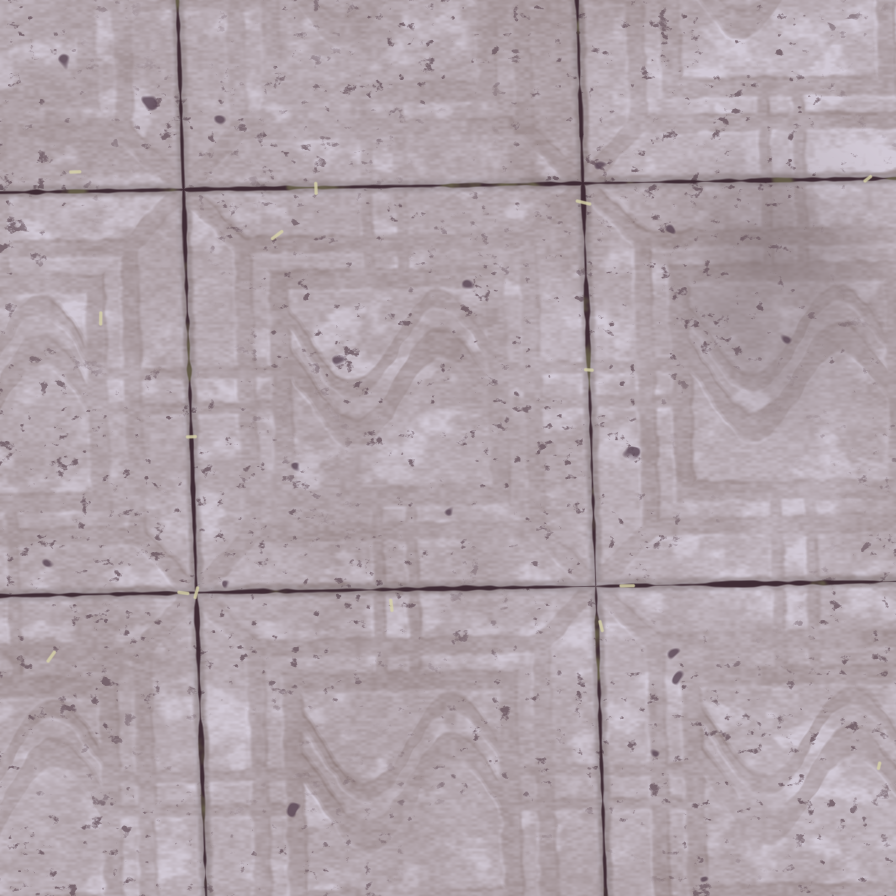
Give the GLSL for this texture, as a Shadertoy shader.

```glsl
const vec3 GROOVE = vec3(0.595, 0.53, 0.535);
const vec3 RAISED = vec3(0.80, 0.765, 0.81);
const vec3 STAIN  = vec3(0.50, 0.44, 0.45);
const vec3 PIT    = vec3(0.42, 0.34, 0.38);
const vec3 JOINT  = vec3(0.23, 0.15, 0.19);
const vec3 MOSS   = vec3(0.42, 0.40, 0.29);
const vec3 PEBBLE = vec3(0.35, 0.27, 0.33);
const vec3 STRAW  = vec3(0.84, 0.82, 0.66);
const float PITCH = 0.448;

float hash(vec2 p) {
    vec3 q = fract(p.xyx * 0.1031);
    q += dot(q, q.yzx + 33.33);
    return fract((q.x + q.y) * q.z);
}

float noise(vec2 p) {
    vec2 i = floor(p), f = fract(p);
    f = f * f * (3.0 - 2.0 * f);
    return mix(mix(hash(i), hash(i + vec2(1, 0)), f.x),
               mix(hash(i + vec2(0, 1)), hash(i + vec2(1, 1)), f.x), f.y);
}

// Each octave is turned to hide the lattice
float fbm(vec2 p) {
    float sum = 0.0, amp = 0.533;
    for (int i = 0; i < 4; i++) {
        sum += amp * noise(p);
        p = mat2(1.6, 1.2, -1.2, 1.6) * p + 17.3;
        amp *= 0.5;
    }
    return sum;
}

// Soft window: one between lo and hi
float band(float x, float lo, float hi, float soft) {
    return smoothstep(lo - soft, lo + soft, x) * (1.0 - smoothstep(hi - soft, hi + soft, x));
}

float segment(vec2 p, vec2 halfAxis) {
    float t = clamp(dot(p, halfAxis) / dot(halfAxis, halfAxis), -1.0, 1.0);
    return length(p - halfAxis * t);
}

// Slab height: framed border with mitred corners around stacked waves
float relief(vec2 q, float soft) {
    vec2 a = abs(q);
    float m = max(a.x, a.y), n = min(a.x, a.y);
    float mitre = smoothstep(0.026, 0.038, m - n);
    float frame = band(m, 0.38, 0.485, soft) * mitre + band(m, 0.295, 0.335, soft);
    frame *= 1.0 - band(n, 0.028, 0.058, soft);
    float d = q.y - 0.11 * sin((q.x - 0.02) * 14.3);
    float waves = smoothstep(0.13 - soft, 0.13 + soft, d) + band(d, 0.035, 0.085, soft)
                + 1.0 - smoothstep(-0.04 - soft, -0.04 + soft, d);
    return frame + waves * (1.0 - smoothstep(0.245 - soft, 0.245 + soft, m));
}

float emboss(vec2 q, vec2 toLight, float soft) {
    return relief(q - toLight, soft) - relief(q + toLight, soft);
}

vec2 scatter(float k, float seed) {
    return vec2(hash(vec2(k, seed)), hash(vec2(k, seed + 13.5))) * 2.4 - vec2(0.6, 0.85);
}

// Scattered dark pebbles and pale straw, in slab units
vec3 addDebris(vec3 col, vec2 g, vec2 ragged, float aa) {
    for (int i = 0; i < 20; i++) {
        float k = float(i);
        float r = mix(0.006, 0.019, pow(hash(vec2(k, 5.3)), 2.0));
        float d = length(g - scatter(k, 3.1) + 0.022 * (ragged - 0.5)) - r;
        col = mix(col, PEBBLE, 0.8 * (1.0 - smoothstep(-aa, aa + 0.004, d)));
    }
    for (int i = 0; i < 24; i++) {
        float k = float(i);
        vec2 c = scatter(k, 21.4);
        if (i % 3 == 0) c.y = round(c.y);
        if (i % 5 == 1) c.x = round(c.x);
        float angle = hash(vec2(k, 47.2)) * 2.2 - 0.4;
        float size = mix(0.006, 0.02, hash(vec2(k, 55.6)));
        float d = segment(g - c, size * vec2(cos(angle), sin(angle))) - 0.004;
        col = mix(col, STRAW, 0.85 * (1.0 - smoothstep(-aa, aa, d)));
    }
    return col;
}

void mainImage(out vec4 fragColor, in vec2 fragCoord) {
    vec2 uv = fragCoord / iResolution.xy;
    float aa = 1.0 / (iResolution.y * PITCH);
    // Slightly skewed slab grid
    vec2 g = vec2((uv.x - 0.230 + 0.032 * uv.y) / 0.446, (uv.y - 0.335 - 0.016 * uv.x) / 0.450);
    vec2 cell = floor(g), q = fract(g) - 0.5;
    vec2 ragged = vec2(noise(uv * 75.0), noise(uv * 75.0 + 9.0));
    vec2 warped = q + 0.009 * (ragged - 0.5);
    // Worn relief, chalky scuffs and stone grain
    float crisp = step(1.5, cell.x + cell.y), soft = max(0.006, aa);
    float wear = mix(0.5, 0.9, hash(cell + 4.0)) * smoothstep(0.15, 0.75, fbm(uv * 11.0)) + 0.4 * crisp;
    float height = relief(warped, soft);
    float scuff = smoothstep(0.52, 0.74, fbm(uv * vec2(26, 34) + 5.0));
    float grain = 0.55 * noise(uv * vec2(170, 330)) + 0.45 * fbm(uv * vec2(70, 110));
    float tone = 0.44 + 0.30 * wear * (height - 0.4) + 0.26 * wear * emboss(warped, vec2(0.004, 0.005), soft)
               + 0.26 * scuff * (0.3 + height) + 0.55 * (fbm(uv * 8.0 + 3.0) - 0.5)
               + 0.50 * (grain - 0.5) + 0.10 * (hash(cell + 11.0) - 0.5) + 0.08 * crisp;
    vec3 col = mix(GROOVE, RAISED, clamp(tone, -0.25, 1.1));
    // Damp stain and small pits
    float damp = 1.0 - smoothstep(0.02, 0.17, length((uv - vec2(0.87, 0.68)) * vec2(1.0, 0.8)));
    col = mix(col, STAIN, 0.45 * damp * (0.5 + fbm(uv * 14.0)));
    float pits = smoothstep(0.68, 0.82, fbm(uv * vec2(85, 105) + 31.0));
    col = mix(col, PIT, 0.8 * pits * smoothstep(0.3, 0.6, fbm(uv * 6.0 + 40.0)));
    // Ragged joints, partly filled with dirt and moss
    float edge = 0.5 - max(abs(q.x), abs(q.y)) + 0.005 * (ragged.x - 0.5);
    float gap = 0.0005 + 0.0075 * pow(fbm(uv * 17.0 + 60.0), 1.5);
    col *= 1.0 - 0.12 * (1.0 - smoothstep(0.0, 0.025, edge));
    vec3 fill = mix(JOINT, MOSS, 0.8 * smoothstep(0.58, 0.75, fbm(uv * 24.0 + 70.0)));
    col = mix(col, fill, 0.95 * (1.0 - smoothstep(gap - aa, gap + aa + 0.001, edge)));
    fragColor = vec4(addDebris(col, g, ragged, aa), 1.0);
}
```
